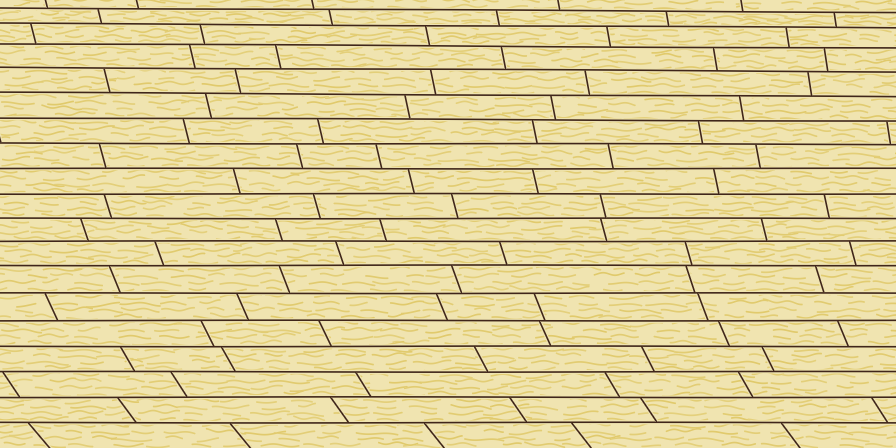
Give the GLSL for this texture, as a Shadertoy shader.

```glsl
// Cartoon plank floor: thin dark seams, slanted joints and short wavy grain strokes.
#define ROWS 18            // seams between rows
#define ROW_STEP 0.0567    // usual row height
#define PLANK 0.39         // mean plank length
#define JOINT_JITTER 0.62  // spread of the joints, in plank lengths
#define SEAM_HALF 0.0018   // half width of seams and joints
#define LANES 4.0          // grain lanes per row
#define GRAIN_CELL 0.085   // spacing of strokes along a lane
#define GRAIN_HALF 0.0019  // half width of a grain stroke

const vec3 WOOD = vec3(0.94, 0.895, 0.69);
const vec3 GRAIN = vec3(0.88, 0.79, 0.42);
const vec3 SEAM = vec3(0.25, 0.15, 0.10);

float hash(vec2 p) {
    return fract(sin(dot(p, vec2(127.1, 311.7))) * 43758.5453);
}

// Coverage of a line of given half width, smoothed over one pixel
float ink(float dist, float halfWidth) {
    return clamp((halfWidth - dist) * iResolution.y + 0.5, 0.0, 1.0);
}

// Height of seam k: uneven rows, narrowing and tilting towards the top
float seamHeight(float k, float x) {
    float bulge = 0.011 * exp(-0.5 * (k - 7.2) * (k - 7.2));
    float squeeze = 0.038 * pow(max(k - 14.0, 0.0) / 4.0, 3.0);
    float tilt = 0.005 * x * smoothstep(11.0, 14.0, k);
    float wobble = 0.0008 * sin(4.0 * x + 2.3 * k);
    return k * ROW_STEP + bulge - squeeze - tilt + wobble;
}

// Distance to the nearest joint of a row; joints lean more near the bottom
float jointDistance(vec2 p, float row, float top) {
    float depth = 1.0 - (row + 0.5) * ROW_STEP;
    float slant = 0.2 + 0.65 * depth * depth * depth - 0.06 * (p.x - 1.0);
    float u = (p.x - slant * (top - p.y)) / PLANK - 0.36 * row + 0.03;
    float nearest = 1.0;
    for (int i = -1; i <= 1; i++) {
        float cell = floor(u) + float(i);
        float joint = cell + 0.5 + JOINT_JITTER * (hash(vec2(cell, row)) - 0.5);
        nearest = min(nearest, abs(u - joint));
    }
    return nearest * PLANK / sqrt(1.0 + slant * slant);
}

// Coverage of the wavy grain strokes scattered over the lanes of a row
float grainStrokes(vec2 p, float row, float bottom, float top) {
    float laneHeight = (top - bottom) / LANES;
    float lane0 = floor((p.y - bottom) / laneHeight);
    float cover = 0.0;
    for (int j = -1; j <= 1; j++) {
        float lane = lane0 + float(j);
        if (lane < 0.0 || lane >= LANES) continue;
        float laneId = row * LANES + lane;
        float shift = hash(vec2(laneId, 7.3));
        float cell0 = floor(p.x / GRAIN_CELL + shift);
        for (int i = -1; i <= 1; i++) {
            vec2 id = vec2(cell0 + float(i), laneId);
            float r1 = hash(id + 0.17), r2 = hash(id + 0.41);
            float r3 = hash(id + 0.63), r4 = hash(id + 0.89);
            vec2 center = vec2((id.x + 0.5 - shift + 0.4 * (r1 - 0.5)) * GRAIN_CELL,
                               bottom + (lane + 0.5 + 0.5 * (r2 - 0.5)) * laneHeight);
            float halfLength = mix(0.016, 0.046, r3);
            vec2 q = p - center;
            float along = clamp(q.x, -halfLength, halfLength);
            float wave = 0.0028 * sin(along * mix(55.0, 120.0, r2) + 6.28 * r4);
            float dist = length(q - vec2(along, wave + 0.16 * (r4 - 0.5) * along));
            cover = max(cover, ink(dist, GRAIN_HALF) * mix(0.75, 1.0, r1));
        }
    }
    return cover;
}

void mainImage(out vec4 fragColor, in vec2 fragCoord) {
    vec2 p = fragCoord / iResolution.y;

    // Find the row and its nearest seam
    float row = 0.0, bottom = 0.0, top = 1.03, seamDist = 1.0;
    for (int k = 1; k <= ROWS; k++) {
        float h = seamHeight(float(k), p.x);
        seamDist = min(seamDist, abs(p.y - h));
        if (p.y > h) {
            row = float(k);
            bottom = h;
        } else {
            top = min(top, h);
        }
    }
    float edge = min(seamDist, jointDistance(p, row, top));

    // Grain stops short of the plank edges
    float grain = grainStrokes(p, row, bottom, top) * smoothstep(0.003, 0.006, edge);
    vec3 color = mix(WOOD, GRAIN, grain);
    color = mix(color, SEAM, ink(edge, SEAM_HALF));
    fragColor = vec4(color, 1.0);
}
```
